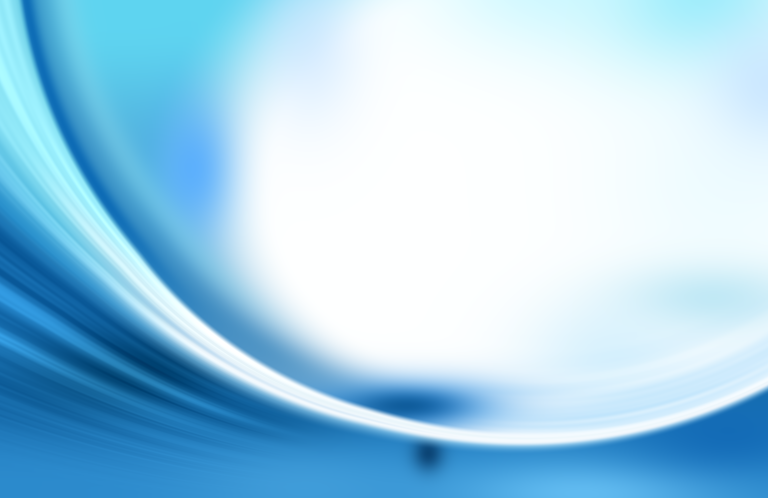
Give the GLSL for this background, as a WebGL 2 fragment shader.

```glsl
#version 300 es
precision highp float;

uniform vec2 u_resolution;
out vec4 outColor;

float hash(vec2 p) {
    p = fract(p * vec2(0.1031, 0.1137));
    p += dot(p, p.yx + 33.33);
    return fract((p.x + p.y) * p.x * 7.31);
}

float noise(vec2 p) {
    vec2 i = floor(p), f = fract(p);
    f = f * f * (3.0 - 2.0 * f);
    return mix(mix(hash(i), hash(i + vec2(1, 0)), f.x),
               mix(hash(i + vec2(0, 1)), hash(i + vec2(1, 1)), f.x), f.y);
}

// Gaussian falloff around zero
float bell(float x, float width) {
    return exp(-x * x / (width * width));
}

// Blend a soft elliptical spot of tint into base
vec3 glow(vec3 base, vec3 tint, float amount, vec2 offset, vec2 size) {
    vec2 d = offset / size;
    return mix(base, tint, amount * exp(-dot(d, d)));
}

// Bright open space above the ribbon
vec3 innerSpace(vec2 p) {
    vec3 wash = mix(vec3(0.22, 0.53, 0.76), vec3(0.32, 0.70, 0.87), smoothstep(0.3, 0.65, p.y));
    wash = mix(wash, vec3(0.37, 0.83, 0.94), smoothstep(0.68, 0.95, p.y));
    float d = length((p - vec2(0.98, 0.62)) * vec2(1.0, 1.15));
    float left = smoothstep(0.43, 0.70, d) * smoothstep(1.05, 0.65, p.x);
    vec3 col = mix(vec3(0.995, 1.0, 1.0), wash, left);
    col = glow(col, vec3(0.33, 0.67, 1.0), 0.85, p - vec2(0.39, 0.66), vec2(0.075, 0.13));
    col = glow(col, vec3(0.75, 0.88, 1.0), 0.6, p - vec2(0.62, 0.92), vec2(0.10, 0.16));
    col = glow(col, vec3(0.52, 0.91, 0.98), 0.8, p - vec2(1.40, 1.02), vec2(0.22, 0.17));
    col = glow(col, vec3(0.72, 0.96, 1.0), 0.6, p - vec2(1.08, 1.04), vec2(0.22, 0.14));
    col = glow(col, vec3(0.74, 0.87, 1.0), 0.8, p - vec2(1.54, 0.81), vec2(0.12, 0.13));
    col = glow(col, vec3(0.90, 0.98, 1.0), 0.6, p - vec2(1.45, 0.62), vec2(0.25, 0.20));
    col = glow(col, vec3(0.70, 0.89, 0.95), 0.8, p - vec2(1.43, 0.40), vec2(0.19, 0.07));
    col = glow(col, vec3(0.80, 0.93, 0.99), 0.7, p - vec2(1.22, 0.29), vec2(0.17, 0.11));
    // Blue shade resting on the lowest part of the curve
    col = glow(col, vec3(0.20, 0.58, 0.90), 0.95, p - vec2(0.82, 0.185), vec2(0.23, 0.055));
    return glow(col, vec3(0.02, 0.31, 0.55), 0.85, p - vec2(0.81, 0.185), vec2(0.11, 0.03));
}

// Deep blue space below the ribbon
vec3 outerSpace(vec2 p, float s, float t) {
    vec3 col = mix(vec3(0.17, 0.54, 0.80), vec3(0.08, 0.42, 0.68), smoothstep(0.03, 0.25, p.y));
    col = glow(col, vec3(0.01, 0.27, 0.45), 0.95, p - vec2(0.27, 0.25), vec2(0.24, 0.09));
    col = glow(col, vec3(0.04, 0.35, 0.58), 0.7, p - vec2(0.54, 0.16), vec2(0.20, 0.06));
    col = glow(col, vec3(0.28, 0.64, 0.87), 0.7, p - vec2(0.60, 0.02), vec2(0.24, 0.09));
    col = glow(col, vec3(0.42, 0.77, 0.97), 0.85, p - vec2(1.18, 0.01), vec2(0.28, 0.065));
    col = glow(col, vec3(0.05, 0.39, 0.70), 0.7, p - vec2(1.46, 0.12), vec2(0.20, 0.08));
    col = glow(col, vec3(0.02, 0.22, 0.40), 0.85, p - vec2(0.86, 0.09), vec2(0.03, 0.035));
    // Sweeping lighter arcs
    float fade = smoothstep(1.25, 0.75, t) * smoothstep(6.0, 3.0, s);
    float arcs = 0.24 * bell(s - 2.15, 0.16) + 0.22 * bell(s - 2.85, 0.22);
    arcs += 0.16 * (noise(vec2(s * 6.0, t * 2.0)) - 0.5) + 0.08 * (noise(vec2(s * 19.0, t * 2.0)) - 0.5);
    return col + arcs * fade * vec3(0.55, 0.9, 1.0);
}

// Streaked ribbon: cyan at the upper left, white along the bottom
vec3 ribbon(float s, float t) {
    float whiten = smoothstep(0.45, 0.95, t);
    vec3 cyan = mix(vec3(0.58, 0.92, 0.98), vec3(0.30, 0.71, 0.89), smoothstep(0.35, 1.0, s));
    vec3 pale = mix(vec3(0.97, 0.99, 1.0), vec3(0.62, 0.85, 0.97), smoothstep(0.65, 1.1, s));
    vec3 col = mix(cyan, pale, whiten);
    col = mix(col, vec3(0.85, 0.93, 0.96), 0.6 * bell(s - 0.36, 0.16) * smoothstep(0.3, 0.6, t));
    col = mix(col, vec3(0.38, 0.65, 0.85), 0.5 * bell(s - 0.56, 0.07) * whiten * smoothstep(1.6, 1.2, t));
    float streak = noise(vec2(s * 8.0, t * 1.5)) + 0.6 * noise(vec2(s * 25.0, t * 2.0)) - 0.8;
    return col + streak * 0.20 * smoothstep(1.4, 0.4, t) * vec3(1.0, 0.7, 0.5);
}

void main() {
    vec2 p = gl_FragCoord.xy / u_resolution.y;
    p.x *= 1.542 * u_resolution.y / u_resolution.x;

    // Polar frame following the sweep, from the upper left to the right
    vec2 d = vec2(0.96, 1.0) - p;
    float t = atan(d.y, d.x);
    float rim = 0.85 + 0.12 * pow(max(0.65 - t, 0.0), 1.3) + 0.122 * pow(max(t - 1.3, 0.0), 1.5);
    float width = 0.008 + 0.34 * exp(-1.9 * t);
    float depth = length(d) - rim;
    float s = depth / width;

    vec3 col = innerSpace(p);

    // Fan of pale streaks rising to the right
    float fan = smoothstep(1.45, 1.9, t) * bell(min(depth, 0.0), 0.11);
    float fanLines = noise(vec2(depth * 45.0, t * 2.5)) * 0.7 + noise(vec2(depth * 130.0, t * 2.0)) * 0.3;
    col = mix(col, mix(vec3(0.62, 0.84, 0.98), vec3(0.97, 0.99, 1.0), fanLines), fan * 0.85);

    // Shaded lip and dark stripe inside the upper left rim
    float upper = smoothstep(1.2, 0.6, t);
    col = mix(col, vec3(0.55, 0.86, 0.93), 0.45 * bell(depth + 0.085, 0.035) * upper);
    col = mix(col, vec3(0.18, 0.50, 0.72), 0.6 * bell(depth + 0.03, 0.045) * smoothstep(1.5, 1.0, t));
    col = mix(col, vec3(0.03, 0.40, 0.70), 0.9 * bell(depth + 0.012, 0.017) * smoothstep(0.95, 0.45, t));

    // Layer the ribbon, then the space beyond it
    col = mix(col, ribbon(s, t), smoothstep(-0.007, 0.007, depth));
    float soft = 0.008 + 0.25 * width;
    col = mix(col, outerSpace(p, s, t), smoothstep(-soft, soft * 1.3, depth - width));

    // Light hugging the lower edge
    float edge = bell(depth - width * 0.6, 0.009) * smoothstep(0.7, 1.1, t);
    col = mix(col, vec3(0.98, 0.99, 1.0), 0.65 * edge);
    outColor = vec4(clamp(col, 0.0, 1.0), 1.0);
}
```
